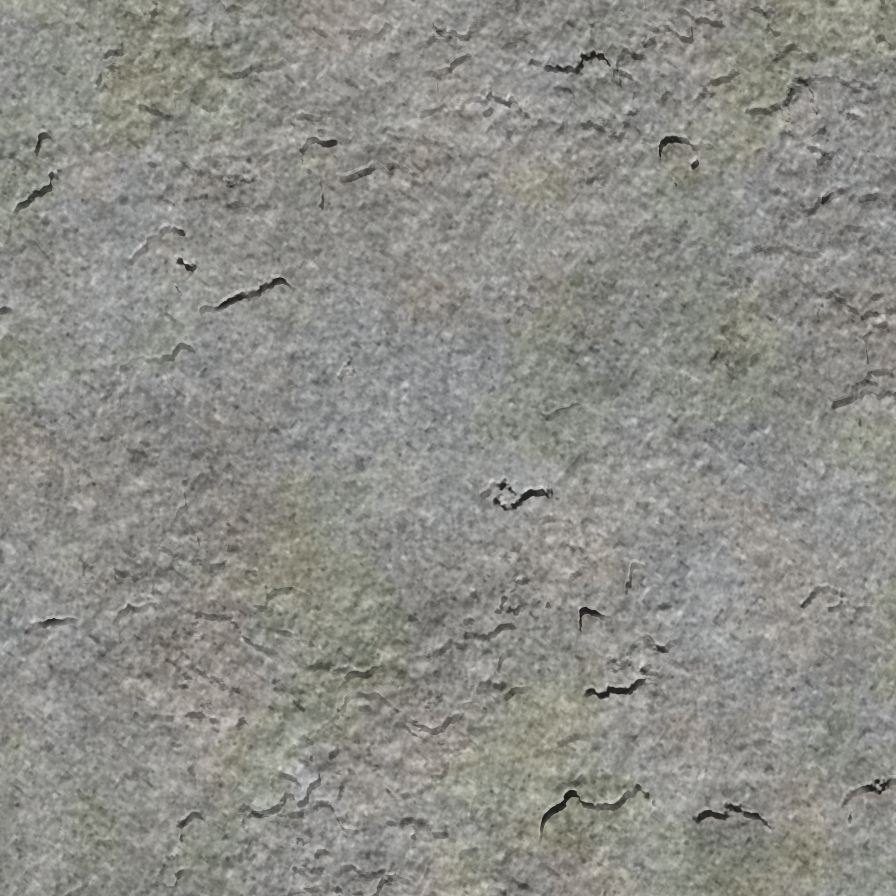
Give the GLSL for this texture, as a Shadertoy shader.

```glsl
// Weathered grey plaster: grainy cement with flaked hollows, crumbling ledges
// and faint stains. A depth field of missing plaster is sampled along the light
// direction to get dark overhangs and pale rims; fbm adds relief, grain and tint.

const vec2 LIGHT = vec2(-0.32, 0.95);          // light falls from the upper left
const vec3 CEMENT = vec3(0.569, 0.567, 0.556);
const vec3 ALGAE_TINT = vec3(-0.012, 0.000, -0.036);
const vec3 SAND_TINT = vec3(0.022, 0.006, -0.010);
const vec3 SLATE_TINT = vec3(-0.008, -0.001, 0.012);
const float FLAKE_CELLS = 8.0;

float hash(vec2 p) {
    return fract(sin(dot(p, vec2(127.1, 311.7))) * 43758.5453);
}

vec2 turn(vec2 p) {
    return mat2(0.8, 0.6, -0.6, 0.8) * p;
}

float noise(vec2 p) {
    vec2 i = floor(p);
    vec2 f = fract(p);
    f = f * f * (3.0 - 2.0 * f);
    float low = mix(hash(i), hash(i + vec2(1, 0)), f.x);
    float high = mix(hash(i + vec2(0, 1)), hash(i + vec2(1, 1)), f.x);
    return mix(low, high, f.y);
}

float fbm(vec2 p, int octaves) {
    float sum = 0.0;
    float total = 0.0;
    float weight = 0.5;
    for (int i = 0; i < octaves; i++) {
        p = turn(p) + 17.3;
        sum += weight * noise(p);
        total += weight;
        weight *= 0.5;
        p *= 2.0;
    }
    return sum / total;
}

// Patches where a slowly varying noise exceeds a level
float patches(vec2 p, float scale, float level, float softness) {
    return smoothstep(level, level + softness, fbm(p * scale, 5));
}

// Scattered hollows: steep upper edge, floor rising to the surface below
float flakes(vec2 p, float cells) {
    vec2 g = p * cells;
    vec2 home = floor(g);
    float depth = 0.0;
    for (int y = -1; y <= 1; y++) {
        for (int x = -1; x <= 1; x++) {
            vec2 id = home + vec2(x, y);
            vec2 jitter = vec2(hash(id + 3.1), hash(id + 8.7));
            vec2 q = g - id - 0.15 - 0.7 * jitter;
            q.y += q.x * (hash(id + 21.4) - 0.5) * 0.9;
            float radius = mix(0.16, 0.42, hash(id + 5.9));
            float edge = length(q * vec2(1.0, 1.35)) - radius;
            float ramp = smoothstep(-0.4, 0.7, (q.y - 0.35 * q.x) / radius);
            float chance = hash(id + 13.6);
            float strength = chance * chance * step(0.25, chance);
            depth = max(depth, strength * ramp * smoothstep(0.02, -0.03, edge));
        }
    }
    return depth;
}

// Depth of missing plaster: flakes everywhere, ledges in crumbling zones
float lostPlaster(vec2 p, float crumble) {
    vec2 ragged = vec2(fbm(p * 19.0, 5), fbm(p * 19.0 + 40.0, 5)) - 0.5;
    vec2 q = p + 0.13 * ragged;
    float ledges = smoothstep(0.50, 0.53, fbm(q * vec2(9.0, 12.0) + 70.0, 4));
    float chips = smoothstep(0.50, 0.58, fbm(p * vec2(30.0, 40.0) + 90.0, 5));
    float broken = crumble * (0.36 * ledges + 0.36 * chips);
    return max(flakes(q, FLAKE_CELLS), broken);
}

// Directional slope of a fine noise, used as bump lighting
float relief(vec2 p, float scale, float reach) {
    vec2 q = p * scale;
    return fbm(q, 4) - fbm(q + LIGHT * reach, 4);
}

void mainImage(out vec4 fragColor, in vec2 fragCoord) {
    vec2 p = fragCoord / min(iResolution.x, iResolution.y);

    // Overhang shadow and lit rim from the depth field
    float crumble = patches(p + 2.7, 4.5, 0.47, 0.13);
    float depth = lostPlaster(p, crumble);
    float above = lostPlaster(p + LIGHT * 0.008, crumble);
    float below = lostPlaster(p - LIGHT * 0.004, crumble);
    float breakup = smoothstep(0.30, 0.58, fbm(p * 24.0 + 55.0, 3));
    float shadow = max(depth - above, 0.0) * mix(0.25, 1.0, breakup);
    float rim = max(below - depth, 0.0);

    // Broad stains and mottling
    float tone = 0.09 * (fbm(p * vec2(4.0, 5.5) + 11.0, 4) - 0.5);
    tone += 0.15 * (fbm(p * 21.0 + 31.0, 5) - 0.5);
    tone -= 0.035 * patches(p + 6.3, 8.0, 0.56, 0.16);

    // Bumps, sandy grain, pits and pale specks
    vec2 grain = turn(p);
    tone -= 0.23 * relief(p, 46.0, 0.3) * (1.0 + 0.9 * crumble);
    tone -= 0.19 * relief(p + 5.0, 105.0, 0.4);
    tone += 0.16 * (noise(grain * 225.0) - 0.5);
    tone += 0.06 * (noise(turn(grain) * 390.0 + 7.0) - 0.5);
    tone -= 0.11 * smoothstep(0.78, 0.95, noise(grain * 130.0 + 9.0));
    tone += 0.09 * smoothstep(0.78, 0.95, noise(grain * 110.0 + 27.0));

    // Faint colour stains
    vec3 color = CEMENT + tone;
    color += ALGAE_TINT * patches(p + 4.1, 8.0, 0.48, 0.24);
    color += SLATE_TINT * patches(p + 9.2, 6.0, 0.44, 0.24);
    color += SAND_TINT * max(0.9 * depth, patches(p + 1.4, 10.0, 0.48, 0.24));

    color *= 1.0 - 0.85 * min(shadow * 1.15, 0.9);
    color += 0.16 * min(rim, 0.7);
    fragColor = vec4(clamp(color, 0.0, 1.0), 1.0);
}
```
